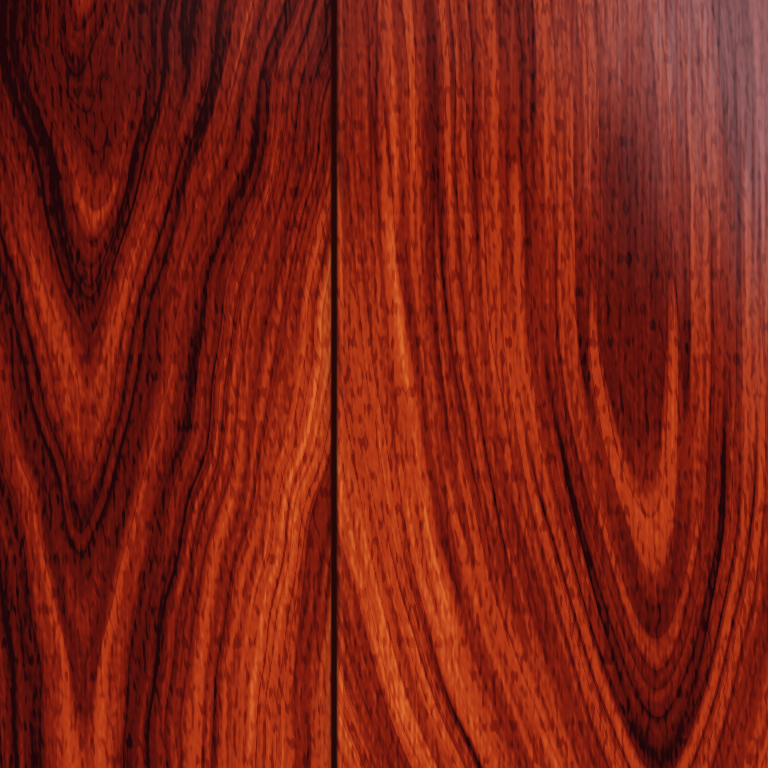
Give the GLSL for this texture, as a WebGL 2 fragment shader.

```glsl
#version 300 es
precision highp float;

uniform vec2 u_resolution;
out vec4 fragColor;

vec2 gradientAt(vec2 cell) {
    vec3 h = fract(cell.xyx * vec3(0.1031, 0.1030, 0.0973));
    h += dot(h, h.yzx + 33.33);
    float angle = 6.2832 * fract((h.x + h.y) * h.z);
    return vec2(cos(angle), sin(angle));
}

float gradientNoise(vec2 p) {
    vec2 cell = floor(p), f = p - cell;
    vec2 w = f * f * f * (f * (f * 6.0 - 15.0) + 10.0);
    float a = dot(gradientAt(cell), f);
    float b = dot(gradientAt(cell + vec2(1, 0)), f - vec2(1, 0));
    float c = dot(gradientAt(cell + vec2(0, 1)), f - vec2(0, 1));
    float d = dot(gradientAt(cell + vec2(1, 1)), f - vec2(1, 1));
    return 1.4 * mix(mix(a, b, w.x), mix(c, d, w.x), w.y);
}

// Growth ring coordinate: V-shaped figure opening upward
float leftRings(vec2 p) {
    p.x += 0.028 * gradientNoise(p * vec2(6.0, 4.5) + 3.7) * smoothstep(0.1, 0.8, p.y);
    p.x += 0.007 * gradientNoise(p * vec2(14.0, 9.0));
    float rise = p.y - 0.14;
    float spread = 0.11 * (rise + sqrt(rise * rise + 0.01));
    return length(vec2(p.x - 0.11, 0.02)) - spread + 0.3 * step(p.x, 0.11) * 0.0;
}

// Growth ring coordinate: long nested arches closing downward
float rightRings(vec2 p) {
    p.x += 0.014 * gradientNoise(p * vec2(5.0, 2.5) + 8.2);
    p.x += 0.003 * gradientNoise(p * vec2(16.0, 8.0));
    float drop = max(0.62 - p.y, 0.0);
    float axis = 0.862 - 0.055 * p.y;
    return length(vec2(p.x - axis, 0.028)) + 0.29 * drop * drop;
}

// Thin dark vein, sharp on one side and fading on the other
float vein(float v) {
    return exp(-max(v * 7.0, -v * 32.0));
}

vec3 woodColor(float tone) {
    vec3 c = mix(vec3(0.13, 0.025, 0.035), vec3(0.36, 0.065, 0.045), smoothstep(0.0, 0.32, tone));
    c = mix(c, vec3(0.51, 0.11, 0.055), smoothstep(0.30, 0.54, tone));
    c = mix(c, vec3(0.70, 0.22, 0.085), smoothstep(0.52, 0.78, tone));
    return mix(c, vec3(0.85, 0.41, 0.17), smoothstep(0.76, 1.08, tone));
}

void main() {
    vec2 p = gl_FragCoord.xy / u_resolution;
    float seam = p.x - 0.435;
    bool onLeft = seam < 0.0;
    float rings = onLeft ? leftRings(p) : rightRings(p);
    float seed = onLeft ? 4.3 : 21.6;

    // Broad light and shade across each plank
    float tone;
    if (onLeft) {
        tone = 0.57 + 0.55 * (p.x - 0.2) * (1.0 - 0.6 * p.y) - 0.17 * smoothstep(0.35, 1.0, p.y);
        tone -= 0.12 * exp(-dot((p - vec2(0.13, 0.4)) * vec2(9, 4), (p - vec2(0.13, 0.4)) * vec2(9, 4)));
        tone -= 0.16 * (1.0 - smoothstep(0.0, 0.45, length(p - vec2(0.0, 1.0))));
    } else {
        tone = 0.60 + 0.16 * (1.0 - smoothstep(0.44, 0.74, p.x));
        tone -= 0.10 * smoothstep(0.3, 0.0, p.y) * smoothstep(0.5, 1.0, p.x);
        tone -= 0.07 * smoothstep(0.7, 1.0, p.y);
    }

    // Bands that follow the rings
    tone += 0.24 * gradientNoise(vec2(rings * 20.0, p.y * 0.9 + seed));
    tone += 0.25 * gradientNoise(vec2(rings * 62.0, p.y * 1.3 + seed * 2.0));
    tone += 0.16 * gradientNoise(vec2(rings * 150.0, p.y * 2.5 + seed * 3.0));

    // Dark veins of varying strength
    float strength = smoothstep(-0.35, 0.4, gradientNoise(vec2(rings * 9.0, p.y * 2.2 + seed)));
    tone -= 0.40 * strength * vein(gradientNoise(vec2(rings * 25.0 + 9.4, p.y * 0.7 + seed)));
    tone -= 0.20 * vein(gradientNoise(vec2(rings * 55.0 + 3.1, p.y + seed * 1.7)));

    // Slanted pores and fine vertical fibres
    float pores = gradientNoise(vec2(p.x * 190.0 + p.y * 12.0, p.y * 46.0));
    float fibre = gradientNoise(vec2(p.x * 230.0, p.y * 7.0));
    tone -= 0.17 * smoothstep(0.08, 0.5, pores);
    tone += 0.09 * gradientNoise(vec2(p.x * 240.0 + p.y * 20.0, p.y * 80.0 + 5.0));
    tone += 0.10 * fibre + 0.03;
    vec3 color = woodColor(tone);

    // Pale sheen in the upper right, fainter along the upper left
    float sheen = 0.80 * (1.0 - smoothstep(0.03, 0.42, length((p - vec2(1.0, 0.97)) * vec2(1.15, 0.85))));
    sheen += 0.28 * smoothstep(0.93, 1.0, p.x) * smoothstep(0.3, 0.7, p.y);
    sheen += 0.16 * smoothstep(0.78, 1.0, p.y) * smoothstep(0.08, 0.25, p.x);
    sheen *= 0.9 + 0.35 * fibre;
    vec3 gloss = vec3(0.58, 0.40, 0.42) * (0.72 + 0.5 * clamp(tone, 0.0, 1.0));
    color = mix(color, gloss, clamp(sheen, 0.0, 0.85));

    // Joint between the planks with a lit right edge
    color += vec3(0.13, 0.07, 0.035) * exp(-pow((seam - 0.009) / 0.003, 2.0));
    color *= 1.0 - 0.35 * exp(-abs(seam) / 0.007);
    color = mix(vec3(0.14, 0.03, 0.03), color, smoothstep(0.002, 0.0055, abs(seam)));

    fragColor = vec4(clamp(color, 0.0, 1.0), 1.0);
}
```
